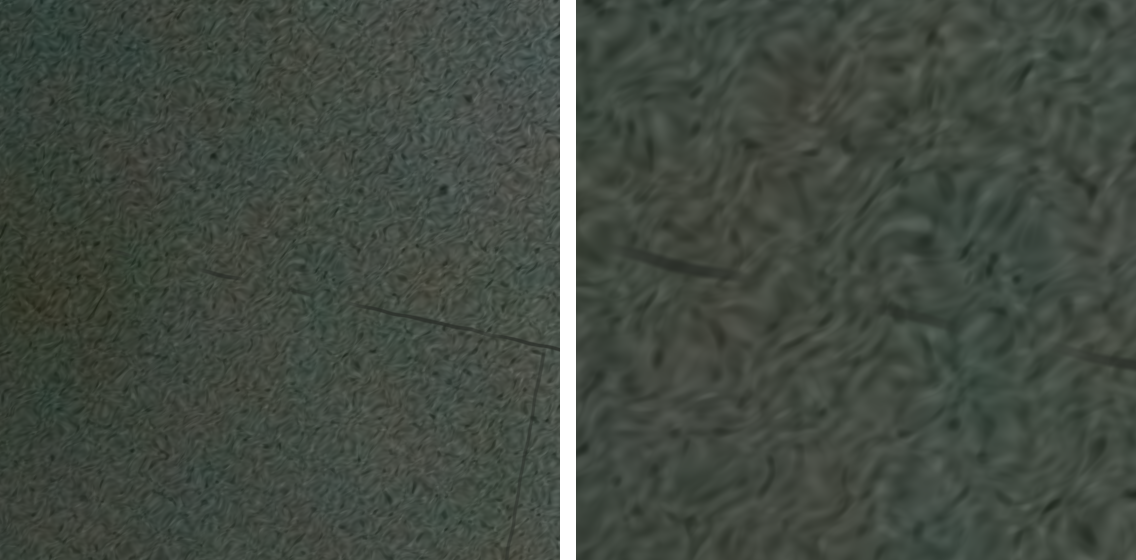
Left, the full canvas; right, a detail of the centre.
Write a WebGL 1 fragment shader that draws this texture.

```glsl
precision highp float;
uniform vec2 u_resolution;

vec2 gradientAt(vec2 cell) {
  vec3 h = fract(cell.xyx * vec3(0.1031, 0.1030, 0.0973));
  h += dot(h, h.yzx + 33.33);
  float angle = 6.2832 * fract((h.x + h.y) * h.z);
  return vec2(cos(angle), sin(angle));
}

float gradientNoise(vec2 p) {
  vec2 i = floor(p), f = p - i;
  vec2 w = f * f * f * (f * (f * 6.0 - 15.0) + 10.0);
  float a = dot(gradientAt(i), f);
  float b = dot(gradientAt(i + vec2(1, 0)), f - vec2(1, 0));
  float c = dot(gradientAt(i + vec2(0, 1)), f - vec2(0, 1));
  float d = dot(gradientAt(i + vec2(1, 1)), f - vec2(1, 1));
  return mix(mix(a, b, w.x), mix(c, d, w.x), w.y);
}

// Low-frequency patches, three octaves
float blotches(vec2 p) {
  float sum = 0.0, amplitude = 1.0;
  for (int i = 0; i < 3; i++) {
    sum += amplitude * gradientNoise(p);
    p = p * 2.1 + 17.3;
    amplitude *= 0.6;
  }
  return sum;
}

// Coordinates along and across a direction
vec2 turn(vec2 p, float angle) {
  float c = cos(angle), s = sin(angle);
  return vec2(c * p.x + s * p.y, c * p.y - s * p.x);
}

float crack(float dist, float width) {
  return 1.0 - smoothstep(width * 0.3, width, abs(dist));
}

void main() {
  vec2 uv = gl_FragCoord.xy / u_resolution;

  // Bend the grain so that its direction wanders
  vec2 bend = vec2(gradientNoise(uv * 24.0 + 40.0), gradientNoise(uv * 24.0 + 90.0));
  vec2 p = uv + 0.014 * bend;

  // Short diagonal flakes, finer grit and dark pits
  float flakes = gradientNoise(turn(p, 0.8) * vec2(62, 108) + 11.0);
  float grit = gradientNoise(turn(p, 0.4) * vec2(105, 150) + 63.0);
  float pits = smoothstep(0.18, 0.55, gradientNoise(turn(p, 0.95) * vec2(60, 88) + 205.0));
  float glints = smoothstep(0.2, 0.6, gradientNoise(turn(p, 0.6) * vec2(65, 105) + 330.0));
  float strength = 0.85 + 0.25 * uv.x + 0.15 * uv.y;

  // Broad light, brighter to the right
  float light = 0.068 * (uv.x - 0.5) + 0.016 * blotches(uv * 4.0 + 7.0);
  light -= 0.025 * (1.0 - smoothstep(0.0, 0.5, length((uv - vec2(0.0, 0.45)) * vec2(1, 1.4))));
  light += strength * (0.085 * flakes + 0.05 * grit - 0.065 * pits + 0.05 * glints);
  vec3 color = vec3(0.256, 0.286, 0.253) + light;

  // Brown, green and blue tints
  color += vec3(0.022, -0.006, -0.004) * blotches(uv * 6.0 + 31.0);
  color += vec3(-0.004, 0.003, 0.016) * blotches(uv * 5.0 + 58.0);
  float cool = smoothstep(0.4, 0.0, length(uv - vec2(0.95, 0.88)));
  float teal = smoothstep(0.3, 0.0, length(uv - vec2(0.02, 0.92)));
  float olive = smoothstep(0.4, 0.0, length(uv - vec2(0.05, 0.5)));
  color += cool * vec3(0.012, 0.012, 0.032) + teal * vec3(-0.025, 0.0, 0.008);
  color += olive * vec3(0.006, 0.0, -0.018);

  // A long broken crack and a side branch
  float wobble = 0.004 * gradientNoise(uv * 22.0 + 130.0);
  float longDist = uv.y - 0.595 + 0.22 * uv.x + wobble;
  float broken = smoothstep(-0.25, 0.2, gradientNoise(vec2(uv.x * 13.0, 3.4)) + uv.x - 0.45);
  float branchDist = uv.x - 0.905 - 0.175 * uv.y + wobble;
  float below = smoothstep(0.385, 0.36, uv.y);
  float cracks = max(crack(longDist, 0.005) * broken, 0.65 * below * crack(branchDist, 0.0045));
  color = mix(color, vec3(0.16, 0.175, 0.155), 0.75 * cracks);

  // One chipped spot with a pale rim
  vec2 chip = turn(uv - vec2(0.79, 0.658), 0.4) * vec2(1, 1.7);
  color -= 0.1 * smoothstep(0.018, 0.006, length(chip));
  color += 0.07 * smoothstep(0.016, 0.004, length(chip - vec2(0.016, -0.008)));

  gl_FragColor = vec4(clamp(color, 0.0, 1.0), 1.0);
}
```
